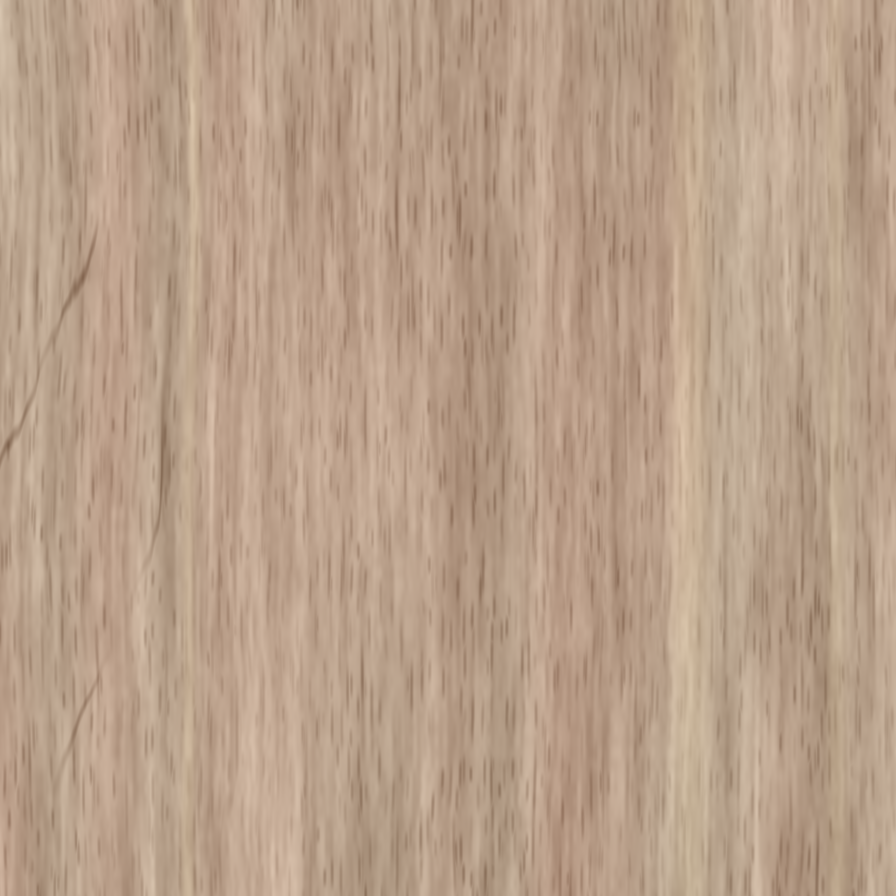
Write a WebGL 1 fragment shader that draws this texture.

```glsl
precision highp float;
// Pale oak veneer: upright fibres, light streaks, dark pores and bent veins.

uniform vec2 u_resolution;

// Colours
const vec3 WOOD = vec3(0.739, 0.641, 0.557);
const vec3 TONE_AXIS = vec3(0.95, 1.03, 1.03);   // colour change per unit of tone
const vec3 PINK = vec3(0.012, -0.007, -0.004);
const vec3 HONEY = vec3(0.004, 0.006, -0.012);

// Fibre layers: cells across and along the canvas, and tone strength
const vec2 BAND_FREQ = vec2(13.0, 0.9);
const vec2 STRAND_FREQ = vec2(42.0, 2.2);
const vec2 FIBRE_FREQ = vec2(105.0, 6.0);
const vec2 HAIR_FREQ = vec2(215.0, 17.0);
const vec2 GRAIN_FREQ = vec2(240.0, 75.0);
const float BAND_TONE = 0.030;
const float STRAND_TONE = 0.036;
const float FIBRE_TONE = 0.044;
const float HAIR_TONE = 0.040;
const float GRAIN_TONE = 0.016;

// Broad streaks: place, half width and tone (the last one is dark)
const vec4 STREAK_X = vec4(0.212, 0.770, 0.935, 0.685);
const vec4 STREAK_WIDTH = vec4(0.008, 0.024, 0.012, 0.045);
const vec4 STREAK_TONE = vec4(0.052, 0.058, 0.042, -0.036);

// Pores and veins
const int PORE_LAYERS = 3;
const float PORE_WIDTH = 0.0030;
const float PORE_SHARE = 0.48;
const float PORE_TONE = 0.115;
const int VEINS = 3;
const float VEIN_WIDTH = 0.0055;
const float VEIN_BEND = 0.12;
const float VEIN_TONE = 0.15;

float hash(vec2 p) {
  vec3 q = fract(p.xyx * 0.1031);
  q += dot(q, q.yzx + 33.33);
  return fract((q.x + q.y) * q.z);
}

// Smooth value noise from -1 to 1
float noise(vec2 p) {
  vec2 cell = floor(p);
  vec2 f = fract(p);
  f = f * f * (3.0 - 2.0 * f);
  float low = mix(hash(cell), hash(cell + vec2(1.0, 0.0)), f.x);
  float high = mix(hash(cell + vec2(0.0, 1.0)), hash(cell + vec2(1.0)), f.x);
  return 2.0 * mix(low, high, f.y) - 1.0;
}

// Short tapered dashes, jittered inside tall cells
float pores(vec2 p) {
  float dark = 0.0;
  for (int i = 0; i < PORE_LAYERS; i++) {
    float layer = float(i);
    float columns = 50.0 + 40.0 * layer;
    float rows = 7.0 + 5.0 * layer;
    float column = floor(p.x * columns);
    float y = p.y * rows + 9.0 * hash(vec2(column, 71.0 + layer));
    vec2 id = vec2(column, floor(y) + 47.0 * layer);
    float jitter = (0.5 - PORE_WIDTH * columns) * (2.0 * hash(id + 13.0) - 1.0);
    float across = abs(fract(p.x * columns) - 0.5 - jitter) / (columns * PORE_WIDTH);
    float along = abs(fract(y) - 0.5) / mix(0.2, 0.5, hash(id + 29.0));
    float shape = (1.0 - smoothstep(0.0, 1.0, across)) * (1.0 - smoothstep(0.2, 1.0, along));
    float depth = mix(0.25, 1.0, hash(id + 53.0)) * step(hash(id + 97.0), PORE_SHARE);
    dark = max(dark, shape * depth);
  }
  return dark;
}

// Long ragged lines that run down, then swing to the left
float veins(vec2 p) {
  float dark = 0.0;
  float ragged = 0.006 * noise(p * vec2(130.0, 11.0) + 5.0);
  for (int i = 0; i < VEINS; i++) {
    float index = float(i);
    float bendStart = 0.80 - 0.32 * index;
    float bend = 1.0 - smoothstep(bendStart - 0.40, bendStart, p.y);
    float x = 0.11 + 0.075 * index - VEIN_BEND * bend + 0.006 * noise(vec2(p.y * 7.0, index));
    float line = 1.0 - smoothstep(0.0, VEIN_WIDTH, abs(p.x - x + ragged));
    float strength = smoothstep(-0.5, 0.8, noise(vec2(p.y * 10.0, 20.0 + index)));
    float reach = 1.0 - smoothstep(bendStart, bendStart + 0.25, p.y);
    dark = max(dark, line * strength * reach);
  }
  return dark;
}

void main() {
  vec2 uv = gl_FragCoord.xy / u_resolution.y;

  // Gentle waviness of the grain
  vec2 p = uv;
  p.x += 0.006 * noise(uv * vec2(5.0, 2.5) + 3.0);
  p.x += 0.0014 * noise(uv * vec2(30.0, 13.0) + 61.0);

  // Fibres from broad to fine
  float band = noise(p * BAND_FREQ + 17.0);
  float tone = BAND_TONE * band;
  tone += STRAND_TONE * noise(p * STRAND_FREQ + 31.0);
  tone += FIBRE_TONE * noise(p * FIBRE_FREQ + 43.0);
  tone += HAIR_TONE * noise(p * HAIR_FREQ + 59.0);
  tone += GRAIN_TONE * noise(uv * GRAIN_FREQ + 83.0);

  // Streaks, which also thin out or deepen the pores
  vec4 offset = (p.x - STREAK_X) / STREAK_WIDTH;
  float fade = 0.85 + 0.3 * noise(p * vec2(20.0, 2.0) + 7.0);
  float streak = fade * dot(exp(-offset * offset), STREAK_TONE);
  tone += streak;
  float poreDepth = clamp(0.9 - 0.4 * band - 11.0 * streak, 0.2, 1.4);
  tone -= PORE_TONE * poreDepth * pores(p);
  tone -= VEIN_TONE * veins(p);

  // Warm tint drifting between pink and honey
  float tint = noise(p * vec2(16.0, 1.6) + 101.0);
  vec3 color = WOOD + TONE_AXIS * tone + PINK * tint;
  color += HONEY * smoothstep(0.0, 0.05, streak);
  gl_FragColor = vec4(clamp(color, 0.0, 1.0), 1.0);
}
```
